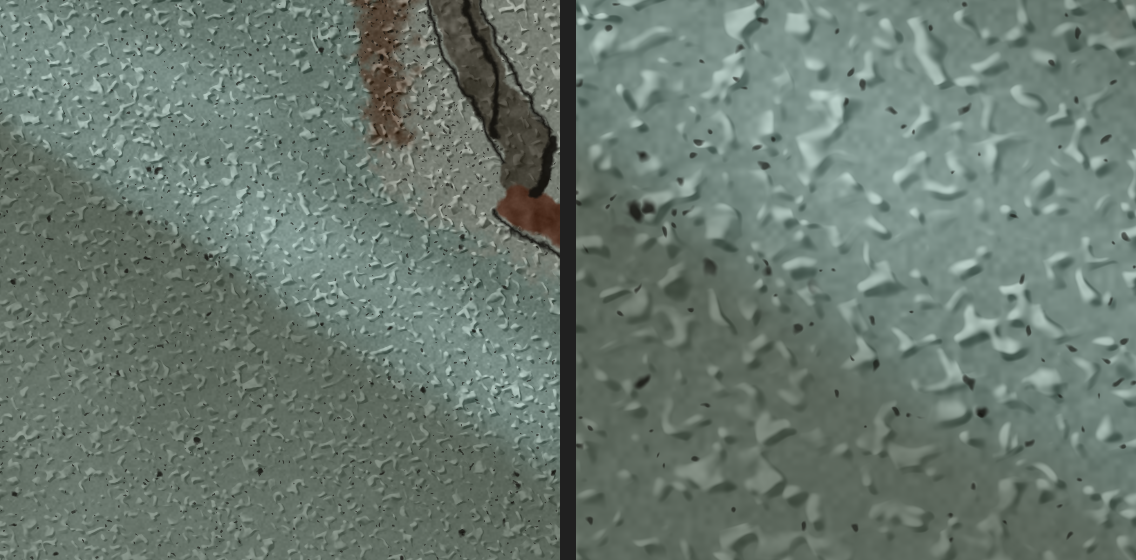
Left: the whole. Right: its middle third, enlarged.
This texture is drawn by a Shadertoy shader. Its source:

```glsl
// Weathered grey-green painted metal: a soft diagonal fold under fine grain,
// with a rust streak and a cracked, lifted flake in the upper right corner.
// Built from value noise, soft ridges and distances to line segments.

const vec3 PAINT = vec3(0.405, 0.455, 0.415);
const vec3 BARE = vec3(0.475, 0.49, 0.45);
const vec3 RUST = vec3(0.30, 0.225, 0.165);
const vec3 FLAKE = vec3(0.27, 0.26, 0.22);
const vec3 CRACK = vec3(0.07, 0.065, 0.05);

float hash(vec2 p) {
    vec3 q = fract(p.xyx * 0.1031);
    q += dot(q, q.yzx + 33.33);
    return fract((q.x + q.y) * q.z);
}

float noise(vec2 p) {
    vec2 i = floor(p), f = fract(p);
    f = f * f * (3.0 - 2.0 * f);
    return mix(mix(hash(i), hash(i + vec2(1, 0)), f.x),
               mix(hash(i + vec2(0, 1)), hash(i + vec2(1, 1)), f.x), f.y);
}

float fbm(vec2 p) {
    float sum = 0.0, amp = 0.5;
    for (int i = 0; i < 4; i++) {
        sum += amp * noise(p);
        p = mat2(1.6, 1.2, -1.2, 1.6) * p + 7.3;
        amp *= 0.5;
    }
    return sum / 0.9375;
}

float segment(vec2 p, vec2 a, vec2 b) {
    vec2 ab = b - a;
    return length(p - a - ab * clamp(dot(p - a, ab) / dot(ab, ab), 0.0, 1.0));
}

float path(vec2 p, vec2 a, vec2 b, vec2 c, vec2 d) {
    return min(segment(p, a, b), min(segment(p, b, c), segment(p, c, d)));
}

float ridge(vec2 p, vec2 a, vec2 b, float width) {
    float d = segment(p, a, b) / width;
    return exp(-d * d);
}

float fill(float d, float soft) {
    return 1.0 - smoothstep(-soft, soft, d);
}

// Round dark specks, one candidate per cell, kept with the given chance
float specks(vec2 p, float scale, float chance) {
    vec2 cell = floor(p * scale), f = fract(p * scale);
    vec2 centre = 0.35 + 0.3 * vec2(hash(cell + 3.1), hash(cell + 8.7));
    float radius = mix(0.12, 0.3, hash(cell + 21.3));
    return step(1.0 - chance, hash(cell + 55.9)) * fill(length(f - centre) - radius, 0.13);
}

// Signed height above the lower edge of the fold
float foldHeight(vec2 p) {
    return (p.y - 0.785 + 0.67 * p.x) / 1.204 + 0.025 * (fbm(p * 9.0) - 0.5);
}

// Broad light and shade of the fold
float relief(vec2 p, float h, float above) {
    float low = mix(-0.045, 0.005, 1.0 - smoothstep(-0.45, -0.08, h));
    float high = 0.015
        + 0.055 * ridge(p, vec2(0.0, 0.86), vec2(0.5, 0.56), 0.07)
        + 0.065 * ridge(p, vec2(0.48, 0.62), vec2(0.95, 0.31), 0.09)
        + 0.065 * ridge(p, vec2(0.0, 0.96), vec2(0.42, 0.81), 0.07)
        - 0.03 * ridge(p, vec2(0.62, 0.66), vec2(1.0, 0.42), 0.05);
    return mix(low, high, above) + 0.05 * (fbm(p * 7.0 + 4.0) - 0.5);
}

// Fine crumbs: raised light flecks with shadow on their lower side
float grain(vec2 p, float strength) {
    vec2 q = mat2(0.9, -0.35, 0.35, 1.0) * p * 120.0;
    q += 1.2 * vec2(noise(q * 0.6), noise(q * 0.6 + 31.0));
    float crumb = noise(q);
    float shadow = noise(q + vec2(-0.3, 0.75));
    float light = smoothstep(0.6, 0.95, crumb);
    float dark = smoothstep(0.62, 0.95, shadow) * (1.0 - light);
    float fine = noise(p * 250.0) - 0.5;
    return strength * (0.19 * light - 0.15 * dark + 0.05 * (crumb - shadow) + 0.06 * fine);
}

void mainImage(out vec4 fragColor, in vec2 fragCoord) {
    vec2 p = fragCoord / iResolution.xy;
    vec2 rough = vec2(fbm(p * 40.0), fbm(p * 40.0 + 19.0)) - 0.5;
    vec2 w = p + 0.022 * rough;

    // Painted fold
    float h = foldHeight(p);
    float above = smoothstep(-0.025, 0.025 + 0.05 * p.x * p.x, h);
    float shade = relief(p, h, above);
    vec3 col = PAINT + shade * vec3(0.95, 1.08, 1.15) + above * vec3(-0.012, 0.006, 0.012);

    // Worn patch and rust streak
    vec2 worn = p + 0.1 * rough;
    float bare = smoothstep(0.64, 0.675, worn.x)
               * smoothstep(-0.03, 0.04, worn.y - 0.67 + 0.55 * (worn.x - 0.66));
    col = mix(col, BARE, bare * 0.85);
    float streak = segment(p + 0.09 * rough, vec2(0.675, 1.05), vec2(0.70, 0.77));
    col = mix(col, RUST, 0.85 * fill(streak - 0.038, 0.03));

    // Grain and specks
    float patchy = 0.75 + 0.5 * fbm(p * 12.0 + 40.0);
    col += grain(p, patchy * mix(0.6, 1.0, max(above, bare)));
    float nearRust = fill(segment(p, vec2(0.68, 1.0), vec2(0.82, 0.76)) - 0.08, 0.09);
    col = mix(col, CRACK, 0.6 * specks(w, 130.0, 0.06 + 0.3 * nearRust));
    float edgeChips = specks(w, 62.0, 0.35) * ridge(p, vec2(0.2, 0.65), vec2(0.46, 0.49), 0.014);
    col = mix(col, CRACK, 0.8 * max(edgeChips, specks(w, 55.0, 0.012)));

    // Lifted flake with a rusty foot
    float flake = path(w, vec2(0.80, 1.02), vec2(0.87, 0.84), vec2(0.945, 0.74), vec2(0.935, 0.68)) - 0.04;
    vec3 flakeColor = FLAKE + 0.14 * (fbm(p * 45.0) - 0.5) + 0.4 * grain(p, 1.0);
    flakeColor += 0.16 * ridge(p, vec2(0.805, 0.97), vec2(0.82, 0.92), 0.03) * noise(p * 110.0);
    col = mix(col, flakeColor, fill(flake, 0.004));
    float foot = segment(w, vec2(0.925, 0.63), vec2(1.03, 0.585)) - 0.036;
    vec3 footColor = RUST + vec3(0.02, -0.02, -0.015) + 0.2 * (fbm(p * 50.0) - 0.5);
    col = mix(col, footColor, fill(foot, 0.005));

    // Dark cracks along the flake
    float left = path(w, vec2(0.755, 1.01), vec2(0.795, 0.89), vec2(0.86, 0.79), vec2(0.90, 0.71)) - 0.003;
    float inner = path(w, vec2(0.82, 1.01), vec2(0.866, 0.92), vec2(0.888, 0.855), vec2(0.886, 0.76)) - 0.005;
    float right = path(w, vec2(0.85, 1.01), vec2(0.90, 0.895), vec2(0.965, 0.785), vec2(0.985, 0.74)) - 0.003;
    float gap = path(w, vec2(0.985, 0.75), vec2(0.982, 0.70), vec2(0.965, 0.67), vec2(0.955, 0.652)) - 0.009;
    float lip = path(w, vec2(0.885, 0.625), vec2(0.89, 0.60), vec2(0.94, 0.575), vec2(1.01, 0.54)) - 0.003;
    float cracks = min(min(left, inner), min(right, min(gap, lip)));
    col = mix(col, CRACK, 0.92 * fill(cracks, 0.004));

    fragColor = vec4(clamp(col, 0.0, 1.0), 1.0);
}
```
